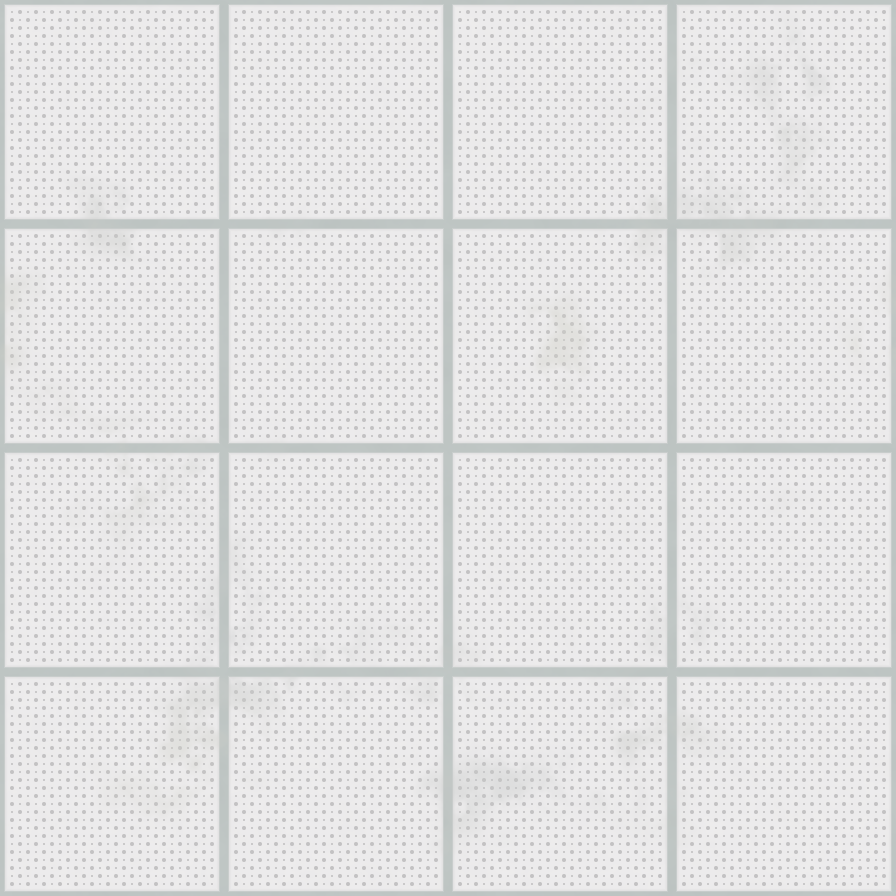
A WebGL 1 fragment shader for this texture:

```glsl
precision highp float;

uniform vec2 u_resolution;

float hash(vec2 p) {
  return fract(sin(dot(p, vec2(127.1, 311.7))) * 43758.5453);
}

// Value noise that wraps every "period" cells
float noise(vec2 uv, float period) {
  vec2 p = uv * period;
  vec2 i = floor(p);
  vec2 f = fract(p);
  f = f * f * (3.0 - 2.0 * f);
  vec2 a = mod(i, period);
  vec2 b = mod(i + 1.0, period);
  return mix(mix(hash(a), hash(vec2(b.x, a.y)), f.x),
             mix(hash(vec2(a.x, b.y)), hash(b), f.x), f.y);
}

float fbm(vec2 uv, float period) {
  float sum = 0.0;
  float weight = 0.5;
  for (int i = 0; i < 5; i++) {
    sum += weight * noise(uv, period);
    period *= 2.0;
    weight *= 0.5;
    uv += vec2(0.37, 0.19);
  }
  return sum;
}

// Checkerboard of large and small round holes, 28 cells per panel side
float perforation(vec2 panel, float pixel) {
  vec2 p = panel * 28.0;
  float isSmall = mod(dot(floor(p), vec2(1.0)), 2.0);
  float radius = mix(0.25, 0.13, isSmall);
  float dist = length(fract(p) - 0.5) - radius;
  return clamp(0.5 - dist / (pixel * 28.0), 0.0, 1.0);
}

void main() {
  vec2 uv = gl_FragCoord.xy / u_resolution;
  vec2 panel = fract(uv * 4.0);
  float pixel = 4.0 / min(u_resolution.x, u_resolution.y);

  // Distance to the nearest panel boundary
  vec2 toEdge = min(panel, 1.0 - panel);
  float edge = min(toEdge.x, toEdge.y);

  // Sparse blotches broken up by finer grain
  float blotch = smoothstep(0.52, 0.76, fbm(uv, 8.0));
  float grain = smoothstep(0.3, 0.7, fbm(uv + 0.43, 32.0));
  float stain = blotch * grain;
  float warmth = noise(uv + 0.71, 6.0);

  // Perforated panel face with a soft shaded rim
  vec3 color = vec3(0.926, 0.922, 0.925);
  color += 0.012 * (fbm(uv + 0.13, 64.0) - 0.5);
  float holes = perforation(panel, pixel) * step(1.0 / 28.0, edge);
  color = mix(color, vec3(0.765, 0.76, 0.765), holes);
  color *= mix(0.955, 1.0, smoothstep(0.021, 0.036, edge));

  // Grid strips between the panels
  vec3 strip = vec3(0.745, 0.772, 0.765);
  strip += 0.025 * (fbm(uv + 0.57, 32.0) - 0.5);
  float onStrip = 1.0 - smoothstep(-0.5, 0.5, (edge - 0.021) / max(pixel, 0.006));
  color = mix(color, strip, onStrip);

  // Faint dirt over everything
  vec3 dirt = mix(vec3(0.78, 0.79, 0.79), vec3(0.82, 0.82, 0.78), warmth);
  color = mix(color, dirt, 0.4 * stain);

  gl_FragColor = vec4(color, 1.0);
}
```
